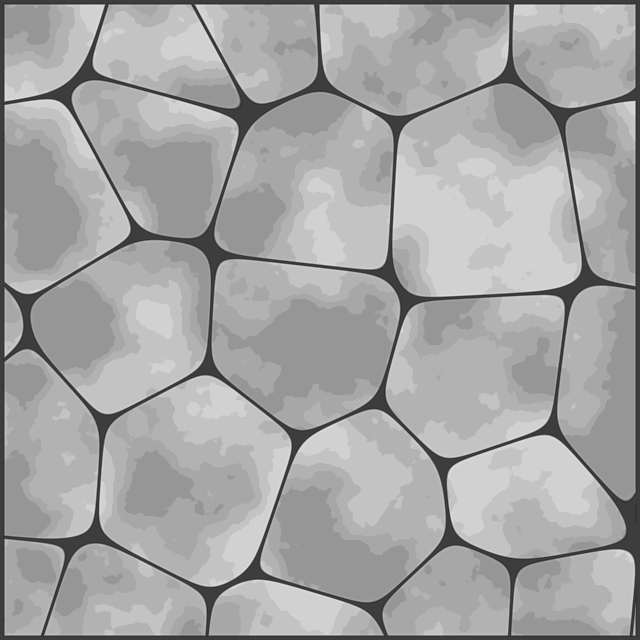
Give the GLSL for this texture, as a WebGL 1 fragment shader.

```glsl
precision highp float;
uniform vec2 u_resolution;

const float STONES_ACROSS = 4.2;
const float JITTER = 0.84;
const float CORNER_ROUNDING = 0.0115;
const float JOINT_HALF_WIDTH = 0.0024;
const float FRAME_WIDTH = 0.007;

float hash(vec2 p) {
  return fract(sin(dot(p, vec2(127.1, 311.7))) * 43758.5453);
}

vec2 hash2(vec2 p) {
  return vec2(hash(p), hash(p + vec2(37.2, 17.9)));
}

float noise(vec2 p) {
  vec2 i = floor(p);
  vec2 f = fract(p);
  f = f * f * f * (f * (f * 6.0 - 15.0) + 10.0);
  float low = mix(hash(i), hash(i + vec2(1.0, 0.0)), f.x);
  float high = mix(hash(i + vec2(0.0, 1.0)), hash(i + vec2(1.0, 1.0)), f.x);
  return mix(low, high, f.y);
}

float fbm(vec2 p) {
  mat2 turn = mat2(0.8, 0.6, -0.6, 0.8);
  float sum = 0.0;
  float total = 0.0;
  float weight = 0.5;
  for (int i = 0; i < 5; i++) {
    sum += weight * noise(p);
    total += weight;
    p = turn * p * 2.1 + 7.3;
    weight *= 0.45;
  }
  return sum / total;
}

// Seeds sit on staggered rows, each moved by a random amount
vec2 seedPoint(vec2 cell) {
  float stagger = 0.5 * mod(cell.y, 2.0);
  return cell + vec2(stagger, 0.0) + 0.5 + JITTER * (hash2(cell + 11.0) - 0.5);
}

vec2 nearestCell(vec2 p) {
  vec2 home = floor(p);
  vec2 best = home;
  float bestDist = 100.0;
  for (int y = -2; y <= 2; y++) {
    for (int x = -2; x <= 2; x++) {
      vec2 cell = home + vec2(float(x), float(y));
      vec2 toSeed = seedPoint(cell) - p;
      float dist = dot(toSeed, toSeed);
      if (dist < bestDist) {
        bestDist = dist;
        best = cell;
      }
    }
  }
  return best;
}

// Smooth minimum of the distances to all sides rounds the corners
float stoneDistance(vec2 p, vec2 cell, float rounding) {
  vec2 own = seedPoint(cell) - p;
  float sum = 0.0;
  for (int y = -2; y <= 2; y++) {
    for (int x = -2; x <= 2; x++) {
      vec2 other = seedPoint(cell + vec2(float(x), float(y))) - p;
      vec2 across = other - own;
      if (dot(across, across) > 0.0001) {
        float side = dot(0.5 * (own + other), normalize(across));
        sum += exp(-side / rounding);
      }
    }
  }
  return -rounding * log(sum);
}

float frameDistance(vec2 uv) {
  vec2 edge = min(uv, 1.0 - uv);
  return min(edge.x, edge.y);
}

float softStep(float level, float value, float blur) {
  return smoothstep(level - blur, level + blur, value);
}

// Flat grey patches, from dark to light
float patchTone(float value, float blur) {
  float tone = 0.59;
  tone = mix(tone, 0.655, softStep(0.38, value, blur));
  tone = mix(tone, 0.70, softStep(0.465, value, blur));
  tone = mix(tone, 0.765, softStep(0.58, value, blur));
  return mix(tone, 0.82, softStep(0.70, value, blur));
}

void main() {
  vec2 uv = gl_FragCoord.xy / u_resolution;
  float pixel = 1.0 / min(u_resolution.x, u_resolution.y);

  // Stone outlines and frame
  vec2 p = uv * STONES_ACROSS + vec2(3.2, 5.6);
  vec2 cell = nearestCell(p);
  float inside = stoneDistance(p, cell, CORNER_ROUNDING * STONES_ACROSS) / STONES_ACROSS;
  float edge = min(inside - JOINT_HALF_WIDTH, frameDistance(uv) - FRAME_WIDTH);

  // Mottled faces, each with its own pattern and often a darker middle
  vec2 seed = hash2(cell + 5.0);
  float value = fbm(p * 1.9 + seed * 40.0) + 0.1 * (seed.x - 0.5);
  value -= 1.3 * seed.y * (clamp(inside, 0.0, 0.1) - 0.05);
  float stone = patchTone(value, 3.0 * pixel);
  stone += 0.07 * (1.0 - smoothstep(0.0, 0.004, edge));

  // Joints are darkest next to the stones
  float joint = mix(0.17, 0.24, smoothstep(0.0005, 0.003, -edge));
  float grey = mix(joint, stone, smoothstep(-pixel, pixel, edge));
  gl_FragColor = vec4(vec3(grey), 1.0);
}
```
